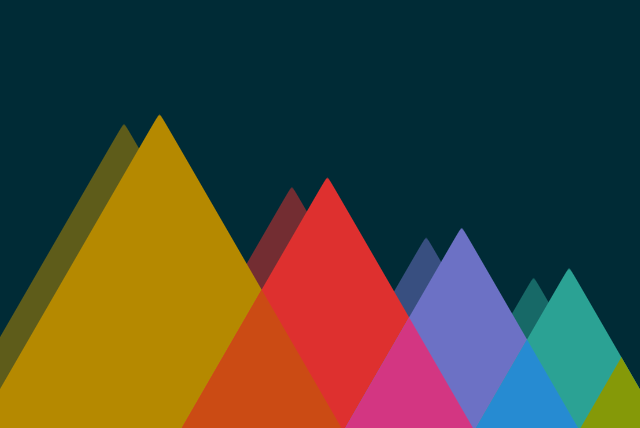
Give the GLSL for this background, as a WebGL 2 fragment shader.

```glsl
#version 300 es
precision highp float;

uniform vec2 u_resolution;
out vec4 fragColor;

// Lengths are in canvas heights.
const int COUNT = 4;
const vec2 FIRST_PEAK = vec2(0.3727, 0.7366);
const float FIRST_GAP = 0.3922;
const float SHRINK = 0.8;
const float SLOPE = 1.732;
const float TIP_RADIUS = 0.003;
const vec2 SHADOW_OFFSET = vec2(-0.083, -0.0225);
const float SHADOW_OPACITY = 0.52;

const vec3 NIGHT = vec3(0.0, 0.169, 0.212);
const vec3 BODY[COUNT] = vec3[](
    vec3(0.710, 0.537, 0.000),   // amber
    vec3(0.869, 0.187, 0.184),   // red
    vec3(0.424, 0.443, 0.771),   // violet
    vec3(0.170, 0.636, 0.580));  // teal
const vec3 OVERLAP[COUNT] = vec3[](
    vec3(0.796, 0.294, 0.080),   // orange
    vec3(0.827, 0.212, 0.510),   // magenta
    vec3(0.149, 0.545, 0.824),   // blue
    vec3(0.522, 0.600, 0.030));  // olive

// Peaks shrink and draw closer in a geometric series.
vec2 peakAt(int index) {
    float scale = pow(SHRINK, float(index));
    float travel = FIRST_GAP * (1.0 - scale) / (1.0 - SHRINK);
    return vec2(FIRST_PEAK.x + travel, FIRST_PEAK.y * scale);
}

// Smooth coverage of a mountain with a slightly rounded tip.
float mountain(vec2 p, vec2 peak) {
    float across = length(vec2(p.x - peak.x, TIP_RADIUS));
    float inside = (peak.y - p.y - SLOPE * across) / length(vec2(SLOPE, 1.0));
    return clamp(inside * u_resolution.y + 0.5, 0.0, 1.0);
}

void main() {
    vec2 p = gl_FragCoord.xy / u_resolution.y;
    vec3 color = NIGHT;

    // Faded shadows stand behind every mountain.
    for (int i = 0; i < COUNT; i++) {
        float shadow = mountain(p, peakAt(i) + SHADOW_OFFSET);
        color = mix(color, mix(NIGHT, BODY[i], SHADOW_OPACITY), shadow);
    }

    // Solid mountains.
    for (int i = 0; i < COUNT; i++) {
        color = mix(color, BODY[i], mountain(p, peakAt(i)));
    }

    // Each mountain takes a new colour where it meets the next in the series.
    for (int i = 0; i < COUNT; i++) {
        float shared = min(mountain(p, peakAt(i)), mountain(p, peakAt(i + 1)));
        color = mix(color, OVERLAP[i], shared);
    }

    fragColor = vec4(color, 1.0);
}
```
